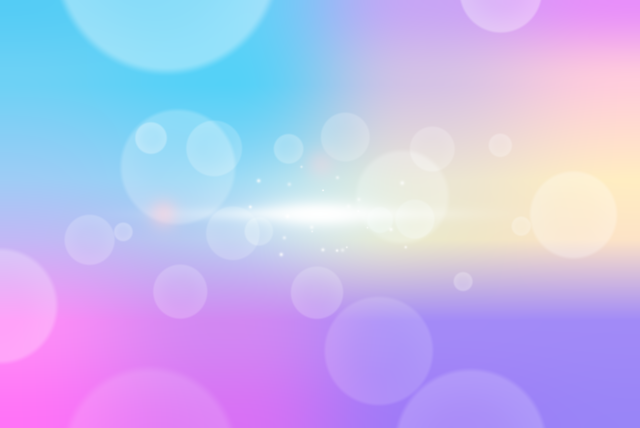
Reproduce this background procedurally as a WebGL 1 fragment shader.

```glsl
precision highp float;
uniform vec2 u_resolution;

const vec3 WHITE = vec3(1.0);
const vec3 BLUSH = vec3(1.0, 0.80, 0.85);
const vec3 MINT = vec3(0.88, 0.98, 0.96);

float hash(float n) {
  return fract(sin(n * 127.1 + 3.7) * 4375.85);
}

// Smooth progress from a to b
float blend(float a, float b, float t) {
  return smoothstep(0.0, 1.0, mix(clamp((t - a) / (b - a), 0.0, 1.0), smoothstep(a, b, t), 0.4));
}

// Vertical ramp through six colours, bottom to top
vec3 ramp(float y, vec3 a, vec3 b, vec3 c, vec3 d, vec3 e, vec3 f) {
  vec3 col = mix(a, b, smoothstep(0.0, 0.25, y));
  col = mix(col, c, clamp((y - 0.25) / 0.19, 0.0, 1.0));
  col = mix(col, d, clamp((y - 0.44) / 0.14, 0.0, 1.0));
  col = mix(col, e, clamp((y - 0.58) / 0.22, 0.0, 1.0));
  return mix(col, f, smoothstep(0.8, 1.0, y));
}

// Four ramps blended across the width
vec3 backdrop(vec2 uv) {
  vec3 left = ramp(uv.y, vec3(1.0, 0.45, 0.97), vec3(1.0, 0.55, 0.97), vec3(0.76, 0.72, 0.96),
                   vec3(0.62, 0.80, 0.96), vec3(0.43, 0.82, 0.96), vec3(0.33, 0.80, 0.96));
  vec3 midLeft = ramp(uv.y, vec3(0.85, 0.44, 0.96), vec3(0.82, 0.53, 0.95), vec3(0.70, 0.77, 0.94),
                      vec3(0.56, 0.83, 0.96), vec3(0.33, 0.82, 0.97), vec3(0.38, 0.82, 0.97));
  vec3 midRight = ramp(uv.y, vec3(0.62, 0.48, 0.97), vec3(0.64, 0.54, 0.97), vec3(0.93, 0.90, 0.77),
                       vec3(0.92, 0.89, 0.82), vec3(0.83, 0.76, 0.90), vec3(0.78, 0.65, 0.96));
  vec3 right = ramp(uv.y, vec3(0.60, 0.52, 0.97), vec3(0.63, 0.54, 0.97), vec3(0.99, 0.89, 0.78),
                    vec3(1.0, 0.93, 0.76), vec3(1.0, 0.80, 0.86), vec3(0.91, 0.56, 0.98));
  vec3 col = mix(left, midLeft, blend(0.0, 0.37, uv.x));
  col = mix(col, midRight, blend(0.35, 0.67, uv.x));
  return mix(col, right, blend(0.62, 1.0, uv.x));
}

// Translucent disc with a slightly brighter rim
float disc(vec2 p, vec2 centre, float radius, float soft) {
  float d = length(p - centre);
  float rim = 0.72 + 0.28 * smoothstep(0.3, 1.0, d / radius);
  return rim * (1.0 - smoothstep(radius - soft, radius + soft * 0.3, d));
}

// Elliptical gaussian
float glow(vec2 p, vec2 centre, vec2 size) {
  vec2 q = (p - centre) / size;
  return exp(-dot(q, q));
}

// Large lights that frame the composition
float largeLights(vec2 p) {
  float a = 0.36 * disc(p, vec2(0.39, 1.09), 0.265, 0.02);
  a += 0.32 * disc(p, vec2(1.17, 1.02), 0.098, 0.006);
  a += 0.26 * disc(p, vec2(0.0, 0.285), 0.137, 0.012);
  a += 0.18 * disc(p, vec2(1.10, -0.04), 0.18, 0.012);
  a += 0.14 * disc(p, vec2(0.35, -0.06), 0.205, 0.02);
  a += 0.22 * disc(p, vec2(0.416, 0.61), 0.137, 0.01);
  a += 0.28 * disc(p, vec2(1.34, 0.498), 0.104, 0.008);
  a += 0.14 * disc(p, vec2(0.885, 0.18), 0.129, 0.008);
  a += 0.26 * disc(p, vec2(0.94, 0.54), 0.112, 0.012);
  return a;
}

// Lights weaving above and below the beam
float bokehBand(vec2 p) {
  float a = 0.0;
  for (int i = 0; i < 16; i++) {
    float n = float(i);
    vec2 centre = vec2(0.21 + 0.068 * n, 0.52 - 0.18 * cos(2.513 * (n - 3.0)));
    centre += 0.05 * (vec2(hash(n), hash(n + 40.0)) - 0.5);
    float radius = mix(0.022, 0.068, hash(n + 80.0));
    a += mix(0.34, 0.18, radius / 0.068) * disc(p, centre, radius, 0.005);
  }
  return a;
}

// Tiny sparkles around the flare
float sparkles(vec2 p) {
  float a = 0.0;
  for (int i = 0; i < 22; i++) {
    float n = float(i) + 120.0;
    vec2 centre = vec2(0.58 + 0.37 * hash(n), 0.37 + 0.26 * hash(n + 60.0));
    float size = mix(0.002, 0.005, hash(n + 130.0));
    a += mix(0.4, 0.9, hash(n + 200.0)) * glow(p, centre, vec2(size));
  }
  return min(a, 1.0);
}

void main() {
  vec2 uv = gl_FragCoord.xy / u_resolution;
  vec2 p = gl_FragCoord.xy / u_resolution.y;
  vec2 heart = vec2(0.5 * u_resolution.x / u_resolution.y, 0.5);
  vec3 col = backdrop(uv);

  // Bokeh
  float veil = min(largeLights(p) + bokehBand(p), 0.6);
  col = mix(col, WHITE, veil);

  // Warm glints
  col = mix(col, BLUSH, 0.6 * glow(p, heart + vec2(-0.365, 0.0), vec2(0.035)));
  col = mix(col, BLUSH, 0.4 * glow(p, heart + vec2(0.002, 0.115), vec2(0.035)));

  // Central flare: halo, beam and core
  col = mix(col, MINT, 0.55 * glow(p, heart, vec2(0.25, 0.12)));
  col = mix(col, WHITE, 0.65 * glow(p, heart, vec2(0.28, 0.016)));
  col = mix(col, WHITE, 0.95 * glow(p, heart, vec2(0.13, 0.032)));
  col = mix(col, WHITE, sparkles(p));

  gl_FragColor = vec4(col, 1.0);
}
```
